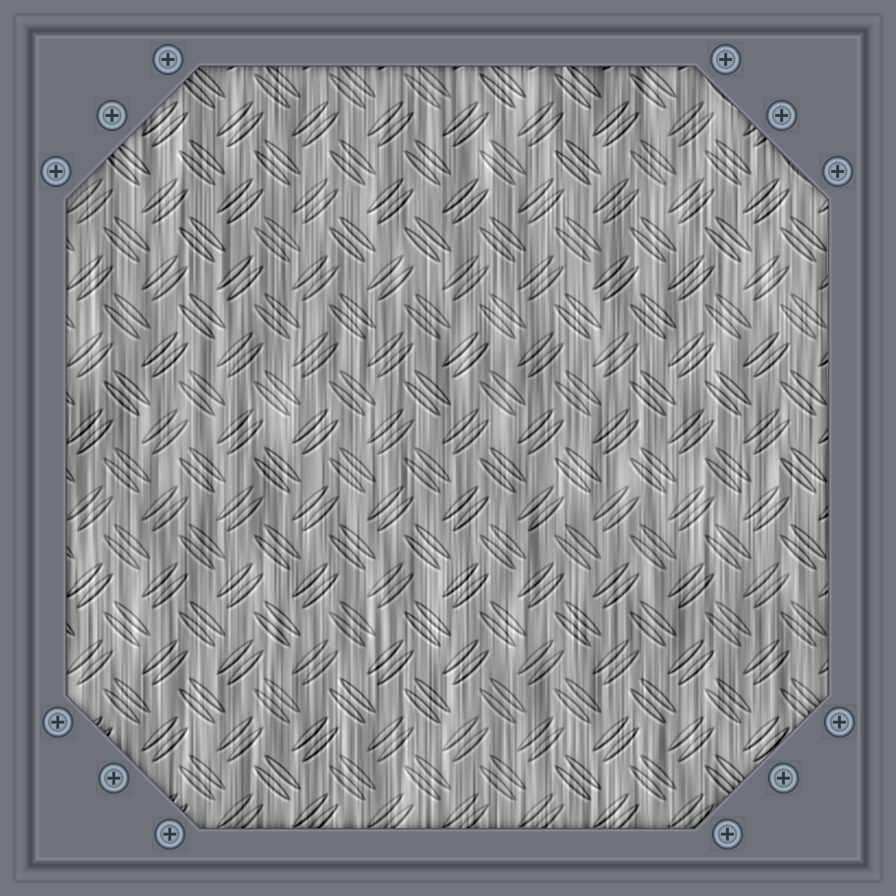
This texture is drawn by a WebGL 1 fragment shader. Its source:

```glsl
precision highp float;
// Brushed steel tread plate in a blue-grey octagonal frame with cross-head screws.
// The plate is stretched value noise plus two staggered grids of embossed lenses;
// the frame and screws are shaded from distance functions.

uniform vec2 u_resolution;

#define PLATE_CENTER vec2(0.4993, 0.5007)
#define PLATE_HALF 0.425
#define PLATE_DIAGONAL 0.701
#define TREAD_PERIOD vec2(0.0839, 0.0858)
#define TREAD_ORIGIN vec2(0.3935, 0.5612)
#define BAR_HALF_LENGTH 0.0288
#define BAR_HALF_WIDTH 0.0040
#define BAR_OFFSET 0.0083
#define SCREW_RADIUS 0.0175
#define FRAME_COLOR vec3(0.438, 0.446, 0.482)
#define STEEL_COLOR vec3(0.617, 0.615, 0.613)
#define GRAIN_STRENGTH 0.27

float hash(vec2 p) {
  p = fract(p * vec2(0.1031, 0.1137));
  p += dot(p, p.yx + 33.33);
  return fract((p.x + p.y) * p.x * 17.31);
}

float noise(vec2 p) {
  vec2 i = floor(p), f = fract(p);
  f = f * f * (3.0 - 2.0 * f);
  return mix(mix(hash(i), hash(i + vec2(1.0, 0.0)), f.x),
             mix(hash(i + vec2(0.0, 1.0)), hash(i + 1.0), f.x), f.y);
}

// Soft line of given width centred on d = 0
float ridge(float d, float width) {
  float t = d / width;
  return exp(-t * t);
}

float octagonDistance(vec2 p) {
  p = abs(p);
  return max(max(p.x, p.y) - PLATE_HALF, (p.x + p.y - PLATE_DIAGONAL) * 0.7071);
}

// Pair of raised lenses per cell; along is the bar direction
float treadShade(vec2 p, vec2 along, float lowerDark, float upperDark) {
  vec2 cell = floor(p / TREAD_PERIOD + 0.5);
  vec2 q = p - cell * TREAD_PERIOD;
  vec2 across = vec2(-along.y, along.x);
  float u = dot(q, along);
  float bulge = 1.0 - u * u / (BAR_HALF_LENGTH * BAR_HALF_LENGTH);
  float taper = smoothstep(-0.05, 0.35, bulge);
  float shade = 0.0;
  for (int i = 0; i < 2; i++) {
    float v = dot(q, across) + (float(i) * 2.0 - 1.0) * BAR_OFFSET;
    float w = BAR_HALF_WIDTH * max(bulge, 0.0);
    shade -= lowerDark * ridge(v + w, 0.0015);
    shade -= upperDark * ridge(v - w, 0.0013);
    shade += 0.14 * ridge(v + w + 0.0031, 0.0017);
    shade += 0.08 * ridge(v - w + 0.0028, 0.0016);
  }
  return shade * taper * (0.85 + 0.3 * hash(cell + 40.0));
}

vec3 plateColor(vec2 p, float d) {
  float fine = noise(p * vec2(410.0, 17.0) + 7.0) - 0.5;
  float streak = noise(p * vec2(230.0, 13.0) + 61.0) - 0.5;
  float band = noise(p * vec2(48.0, 9.0) + 113.0) - 0.5;
  float shade = GRAIN_STRENGTH * (fine + 0.8 * streak + 0.36 * band);
  vec2 q = p - TREAD_ORIGIN;
  shade += treadShade(q, vec2(0.7193, -0.6947), 0.29, 0.27);
  shade += treadShade(q - 0.5 * TREAD_PERIOD, vec2(0.7193, 0.6947), 0.42, 0.17);
  shade -= 0.24 * exp(d / 0.005);
  return STEEL_COLOR + shade;
}

vec3 frameColor(vec2 p, float d) {
  vec2 side = min(p, 1.0 - p);
  float e = min(side.x, side.y);
  float shade = 0.015 * (1.0 - smoothstep(0.012, 0.018, e));
  shade -= 0.045 * ridge(e - 0.016, 0.0018);
  shade -= 0.14 * ridge(e - 0.034, 0.0046);
  shade += 0.08 * ridge(e - 0.0415, 0.0020);
  shade += 0.03 * ridge(e - 0.022, 0.0030);
  shade += 0.09 * ridge(d - 0.0025, 0.0014);
  shade -= 0.16 * ridge(d, 0.0013);
  return FRAME_COLOR + shade;
}

// Screws lie on the folded corner diagonal, three per corner
vec3 addScrew(vec3 color, vec2 p, float aa) {
  vec2 center = vec2(p.y > 0.5 ? 0.4987 : 0.5007, 0.5013);
  vec2 q = abs(p - center) - vec2(0.3737, 0.3698);
  float k = clamp(floor((q.x - q.y) / 0.125 + 0.5), -1.0, 1.0);
  q -= k * vec2(0.0625, -0.0625);
  float r = length(q);
  vec2 a = abs(q);
  vec3 metal = vec3(0.56, 0.61, 0.66) + 0.04 * (1.0 - r / SCREW_RADIUS);
  metal += 0.10 * ridge(r - 0.0125, 0.0018);
  metal -= 0.16 * ridge(r - 0.0098, 0.0014);
  metal -= 0.34 * ridge(r - 0.0168, 0.0024);
  float slot = max(min(a.x, a.y) - 0.0016, max(a.x, a.y) - 0.0072);
  metal = mix(metal, vec3(0.18, 0.21, 0.25), 1.0 - smoothstep(-aa, aa, slot));
  color -= 0.02 * ridge(max(a.x, a.y) - 0.0185, 0.0018);
  return mix(color, metal, 1.0 - smoothstep(-aa, aa, r - SCREW_RADIUS));
}

void main() {
  vec2 p = gl_FragCoord.xy / u_resolution;
  float aa = 0.75 / min(u_resolution.x, u_resolution.y);
  float d = octagonDistance(p - PLATE_CENTER);
  vec3 color = mix(plateColor(p, min(d, 0.0)), frameColor(p, d), smoothstep(-aa, aa, d));
  color = addScrew(color, p, aa);
  gl_FragColor = vec4(clamp(color, 0.0, 1.0), 1.0);
}
```
